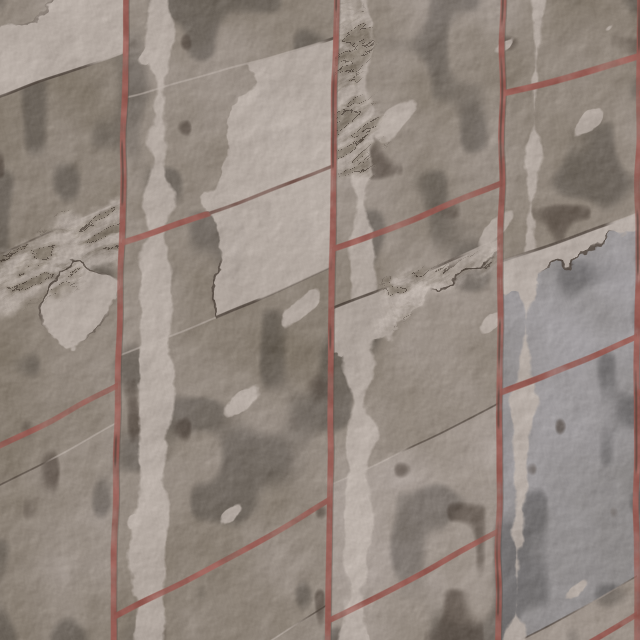
Reproduce this texture procedurally as a Shadertoy shader.

```glsl
// Weathered cement wall in slanted panels, with red ruled lines, plaster strips and cracks.
const vec3 CEMENT_DARK = vec3(0.49, 0.45, 0.40);
const vec3 CEMENT_LIGHT = vec3(0.64, 0.60, 0.57);
const vec3 PLASTER = vec3(0.71, 0.67, 0.64);
const vec3 RED_PAINT = vec3(0.59, 0.37, 0.34);
const vec3 CRACK = vec3(0.30, 0.26, 0.23);
const vec3 BLUE_TINT = vec3(-0.025, 0.0, 0.035);
const float FIRST_LINE = 0.176;   // first upright line at the lower edge
const float COL_WIDTH = 0.379;    // width of the first column
const float COL_SHRINK = 0.13;    // narrowing to the right
const float PAINT_HALF = 0.0046;  // half width of the red lines
const float STRIP_HALF = 0.022;   // half width of the first plaster strip
const float FLAKE_GRID = 7.0;
const float FLAKE_SHARE = 0.42;
// Per column: row start and step at the left side, then at the right side
const vec4 ROWS[4] = vec4[4](vec4(0.191, 0.586, 0.398, 0.522), vec4(0.036, 0.584, 0.219, 0.521),
                             vec4(0.030, 0.582, 0.171, 0.545), vec4(0.385, 0.469, 0.475, 0.436));
// Per column: panel seams in row units, and panel brightness from the bottom up
const vec3 SEAMS[4] = vec3[4](vec3(-0.113, 0.55, 1.0), vec3(-0.31, 0.70, 1.39),
                              vec3(0.365, 0.84, 2.0), vec3(-0.86, 0.44, 2.0));
const vec4 TONES[4] = vec4[4](vec4(0.55, 0.35, 0.2, 0.5), vec4(0.55, 0.38, 0.5, 0.5),
                              vec4(0.75, 0.5, 0.58, 0.5), vec4(0.85, 0.75, 0.45, 0.5));

float hash(vec2 p) { return fract(sin(dot(p, vec2(127.1, 311.7))) * 43758.5453); }

float noise(vec2 p) {
    vec2 i = floor(p), f = fract(p);
    f = f * f * (3.0 - 2.0 * f);
    return mix(mix(hash(i), hash(i + vec2(1, 0)), f.x),
               mix(hash(i + vec2(0, 1)), hash(i + vec2(1, 1)), f.x), f.y);
}

float fbm(vec2 p) {
    float sum = 0.0, amp = 0.5;
    for (int i = 0; i < 5; i++, amp *= 0.5) {
        sum += amp * noise(p);
        p = mat2(1.6, 1.2, -1.2, 1.6) * p + 7.3;
    }
    return sum;
}

float stroke(float d, float halfWidth) {
    float soft = max(0.0014, 0.7 / iResolution.y);
    return 1.0 - smoothstep(halfWidth - soft, halfWidth + soft, abs(d));
}

float inside(float d) { return 1.0 - smoothstep(-0.003, 0.003, d); }

float band(float v, float lo, float hi) { return max(lo - v, v - hi); }

// Distance to scattered diagonal flakes, denser to the right
float flakes(vec2 p) {
    vec2 g = p * FLAKE_GRID;
    float d = 1.0;
    for (int n = 0; n < 9; n++) {
        vec2 id = floor(g) + vec2(n % 3 - 1, n / 3 - 1);
        if (hash(id + 7.0) > FLAKE_SHARE * (0.3 + id.x / FLAKE_GRID)) continue;
        vec2 o = g - id - 0.3 - 0.4 * vec2(hash(id), hash(id + 31.0));
        o.y -= 0.7 * o.x;
        d = min(d, length(o * vec2(1.0, 1.5)) - 0.08 - 0.16 * hash(id + 3.0));
    }
    return d / FLAKE_GRID;
}

void mainImage(out vec4 fragColor, in vec2 fragCoord) {
    vec2 p = fragCoord / iResolution.xy;
    float grain = fbm(p * 45.0), blotch = fbm(p * 9.0 + 4.0);
    float ragged = fbm(p * 16.0 + 20.0) - 0.48;

    // Column and row coordinates of the slanted grid
    vec2 q = p + 0.004 * (vec2(noise(p.yx * 14.0), noise(p * 14.0 + 9.0)) - 0.5);
    float t = (q.x - 0.025 * q.y) / (1.0 - 0.021 * q.y) - FIRST_LINE;
    float k = t / (COL_WIDTH - COL_SHRINK * t), col = floor(k), f = k - col;
    float colScale = COL_WIDTH / pow(1.0 + COL_SHRINK * k, 2.0);
    int c = clamp(int(col) + 1, 0, 3);
    vec2 row = mix(ROWS[c].xy, ROWS[c].zw, f);
    float r = (q.y - row.x) / row.y;

    // Cement panels and their seams
    int panel = 0;
    float seam = 1.0;
    for (int i = 0; i < 3; i++) {
        panel += r > SEAMS[c][i] ? 1 : 0;
        seam = min(seam, abs(r - SEAMS[c][i]) * row.y);
    }
    vec3 color = mix(CEMENT_DARK, CEMENT_LIGHT, TONES[c][panel] + 1.1 * (blotch - 0.45));
    if (c == 3 && panel == 1) color += BLUE_TINT;
    color *= 1.0 - 0.22 * smoothstep(0.66, 0.85, noise(p * vec2(19.0, 14.0) + 2.0));
    color = mix(color, CRACK, 0.6 * smoothstep(0.86, 0.96, noise(p * vec2(24.0, 15.0) + 50.0)));
    vec3 seamColor = mix(PLASTER, CRACK, smoothstep(0.4, 0.6, noise(p * 7.0 + 11.0)));
    color = mix(color, seamColor, 0.65 * stroke(seam, 0.0015));

    // Plaster: upright strips, bared panels and flakes
    float center = c == 3 ? 0.11 + 0.13 * p.y : 0.15;
    float stripHalf = (STRIP_HALF - 0.006 * col) * mix(1.1, 0.75, p.y);
    float strip = c == 0 ? 1.0 : abs(f - center) * colScale - stripHalf + 0.045 * ragged;
    float top = SEAMS[c].y;
    float bared = max((r - top) * row.y, (top - 0.1 + 0.05 * f - r) * row.y + 0.12 * ragged);
    if (c == 0) {
        bared = max((1.0 - r) * row.y, p.y - 0.95 - 0.75 * p.x + 0.1 * ragged);
        bared = min(bared, length(p - vec2(0.125, 0.525)) - 0.05 + 0.12 * ragged);
    } else if (c == 1) {
        float edge = 0.42 + 0.16 * smoothstep(0.7, 0.92, p.y) + 0.25 * ragged;
        bared = max((edge - f) * colScale, band(r, top, SEAMS[c].z) * row.y);
    }
    float plaster = inside(min(min(strip, bared), flakes(p) + 0.06 * ragged));
    color = mix(color, PLASTER + 0.1 * (blotch - 0.48), plaster * 0.92);

    // Crumbled bands with streaks along the slant
    float rubble = c == 0 ? band(r, 0.39, 0.55) * row.y : 1.0;
    if (c == 2) rubble = min(max((f - 0.18) * colScale, 0.73 - p.y),
                             max(band(r, 0.76, 0.83) * row.y, (0.35 - f) * colScale));
    rubble = 1.0 - smoothstep(-0.015, 0.012, rubble + 0.1 * ragged);
    float streak = fbm(vec2(p.x + 0.4 * p.y, p.y - 0.45 * p.x) * vec2(18.0, 65.0) + 3.0 * blotch);
    color = mix(color, mix(CEMENT_DARK, PLASTER, smoothstep(0.25, 0.62, streak)), 0.8 * rubble);
    color = mix(color, CRACK, 0.7 * rubble * stroke(streak - 0.38, 0.012));

    // Cracks along the bared edges, and fine relief lit from the upper left
    float broken = smoothstep(0.5, 0.68, noise(p * 11.0 + 5.0));
    color = mix(color, CRACK, 0.8 * broken * stroke(bared, 0.0022));
    color += 0.2 * (1.0 + rubble) * (grain - fbm((p + vec2(-0.003, 0.003)) * 45.0));

    // Red ruled lines, worn and scratched
    float upright = (k - round(k)) * colScale, slanted = (r - round(r)) * row.y * 0.93;
    float wear = 0.65 + 0.35 * smoothstep(0.2, 0.6, fbm(p * vec2(22.0, 30.0) + 8.0));
    float ruled = c == 0 && r > 0.5 ? 0.0 : wear;
    float bare = c == 1 && r > 0.5 ? inside(bared) : 0.0;
    vec3 paint = RED_PAINT + 0.16 * (grain - 0.48);
    color = mix(color, CRACK, 0.45 * wear * stroke(upright - 0.004, 0.002));
    color = mix(color, mix(paint, CRACK, 0.55 * bare),
                ruled * stroke(slanted, PAINT_HALF * (1.0 - 0.45 * bare)));
    color = mix(color, paint, wear * stroke(upright, PAINT_HALF));
    float scratch = smoothstep(0.62, 0.8, noise(vec2(k * 3.0, p.y * 17.0)));
    color = mix(color, CRACK, 0.6 * scratch * stroke(upright + 0.001, 0.0016));
    fragColor = vec4(clamp(color, 0.0, 1.0), 1.0);
}
```
